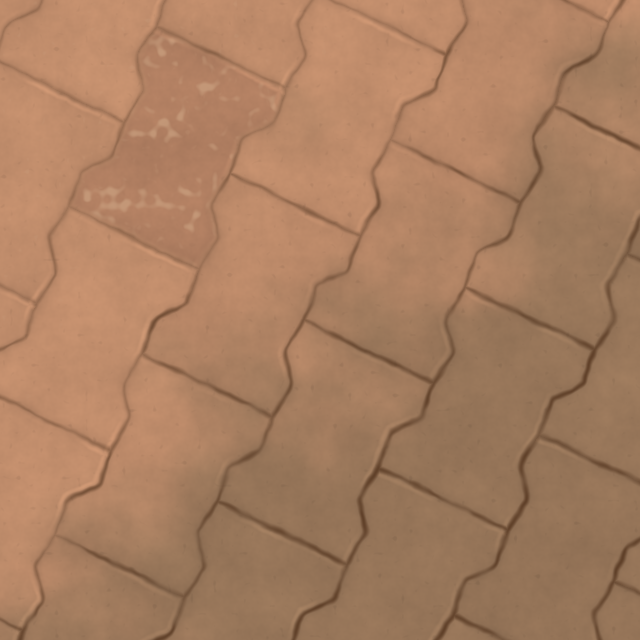
Give the GLSL for this texture, as a three.js fragment shader.

```glsl
varying vec2 vUv;

const vec2 ANCHOR = vec2(0.4845, 0.4948);   // where a long joint meets a short one
const vec2 ACROSS = vec2(0.9004, -0.4350);  // axis along the short joints
const vec2 ALONG = vec2(-0.4350, -0.9004);  // axis along the long joints
const float COLUMN = 0.2044;                // spacing of the long joints
const float PAVER = 0.3138;                 // paver length
const float NOTCH = 0.0104;                 // side offset at the paver ends
const float FLARE = 0.11;                   // outward lean of the paver ends
const float BEVEL = 0.80;                   // slope of the waist shoulders
const float JOINT = 0.0032;                 // half width of a joint
const vec2 WORN_PAVER = vec2(-2.0, 0.0);    // column and row of the scuffed paver

const vec3 SUNLIT = vec3(0.752, 0.550, 0.420);
const vec3 SHADED = vec3(0.588, 0.458, 0.347);
const vec3 SCUFFED = vec3(0.675, 0.480, 0.370);
const vec3 CHALK = vec3(0.800, 0.640, 0.510);
const vec3 GROOVE = vec3(0.350, 0.225, 0.135);

float hash(vec2 p) {
  return fract(sin(dot(p, vec2(127.1, 311.7))) * 43758.5);
}

float corner(vec2 cell, vec2 offset) {
  float angle = 6.2832 * hash(cell);
  return dot(vec2(cos(angle), sin(angle)), offset);
}

float noise(vec2 p) {
  vec2 i = floor(p), f = fract(p);
  vec2 s = f * f * f * (f * (f * 6.0 - 15.0) + 10.0);
  vec2 x = vec2(1.0, 0.0);
  return mix(mix(corner(i, f), corner(i + x, f - x), s.x),
             mix(corner(i + x.yx, f - x.yx), corner(i + 1.0, f - 1.0), s.x), s.y);
}

float fbm(vec2 p) {
  float sum = 0.0, gain = 1.0;
  for (int i = 0; i < 4; i++) {
    sum += gain * noise(p);
    p = p * 2.03 + 17.3;
    gain *= 0.5;
  }
  return sum;
}

// Sideways displacement of a long joint: alternating flared ends and waists
float zigzag(float y) {
  float phase = fract(y / PAVER + 0.25);
  float t = 0.5 * PAVER * abs(fract(2.0 * phase) - 0.5);
  float flare = NOTCH + FLARE * t;
  float shoulder = BEVEL * (0.25 * PAVER - t);
  float h = clamp(0.5 + (shoulder - flare) / 0.012, 0.0, 1.0);
  float size = mix(shoulder, flare, h) - 0.006 * h * (1.0 - h);
  return phase < 0.5 ? -size : size;
}

float line(float d, float halfWidth) {
  return 1.0 - smoothstep(0.0, halfWidth * 1.8, abs(d));
}

void main() {
  // Paving axes with slightly uneven edges
  vec2 q = vUv - ANCHOR;
  q = vec2(dot(q, ACROSS), dot(q, ALONG));
  q += 0.0035 * vec2(noise(vUv * 22.0), noise(vUv * 22.0 + 40.0));
  q += 0.0018 * vec2(noise(vUv * 60.0), noise(vUv * 60.0 + 70.0));

  // Long joints, mirrored on every other column
  float k = floor(q.x / COLUMN + 0.5);
  float side = 1.0 - 2.0 * mod(k, 2.0);
  float slope = (zigzag(q.y + 0.002) - zigzag(q.y - 0.002)) / 0.004;
  float sideGap = q.x - k * COLUMN - side * zigzag(q.y);
  float column = sideGap > 0.0 ? k : k - 1.0;
  sideGap /= sqrt(1.0 + slope * slope);

  // Short joints, staggered by half a paver
  float v = q.y / PAVER - 0.5 * column;
  float endGap = (fract(v + 0.5) - 0.5) * PAVER;
  vec2 paver = vec2(column, floor(v));

  // Soft shade falling toward the lower right
  float slant = vUv.x + 1.0 - vUv.y;
  float shade = smoothstep(0.70, 1.42, slant + 0.55 * fbm(vUv * 3.6 + 5.0));
  vec3 color = mix(SUNLIT, SHADED, shade);

  // Paver tone, blotches and grit
  float tone = 0.050 * (hash(paver + 3.7) - 0.5);
  tone += 0.050 * fbm(vUv * 11.0) + 0.026 * noise(vUv * 65.0) + 0.014 * noise(vUv * 170.0);
  color *= 1.0 + tone;
  color *= 1.0 - 0.06 * smoothstep(0.36, 0.62, noise(vUv * 85.0 + 9.0));

  // Scuffed paver with chalky spots, and a few stray flecks elsewhere
  float inset = min(abs(sideGap), abs(endGap));
  float worn = 1.0 - step(0.5, distance(paver, WORN_PAVER));
  worn *= smoothstep(0.0, 0.012, inset);
  color = mix(color, SCUFFED * (1.0 + tone), 0.70 * worn);
  float spots = smoothstep(0.18, 0.62, noise(vUv * 55.0 + 2.0) + 0.55 * noise(vUv * 14.0));
  float flecks = smoothstep(0.36, 0.62, noise(vUv * 80.0 + 31.0)) * smoothstep(0.9, 0.3, slant);
  color = mix(color, CHALK, max(0.65 * worn * spots, 0.22 * flecks));

  // Dusty flanks and pale worn rims
  float rim = max(line(sideGap + 2.6 * JOINT, JOINT), line(endGap - 2.5 * JOINT, JOINT));
  color *= 1.0 + 0.10 * rim * smoothstep(-0.25, 0.45, noise(vUv * 11.0 + 60.0));
  color *= 1.0 - 0.12 * exp(-inset / 0.006);

  // Grooves, packed with sand in places and deeper toward the lower right
  float depth = smoothstep(0.30, 1.60, slant + 0.8 * fbm(vUv * 6.0 + 21.0));
  float open = smoothstep(-0.50, 0.40, noise(vUv * 17.0 + 33.0) + 0.5 * noise(vUv * 43.0));
  float width = JOINT * (0.85 + 0.35 * depth + 0.6 * noise(vUv * 30.0 + 8.0));
  float groove = max(line(sideGap, width), 0.85 * line(endGap, width));
  color = mix(color, GROOVE, groove * mix(0.20, 0.85, depth) * mix(0.40, 1.0, open));

  gl_FragColor = vec4(color, 1.0);
}
```
